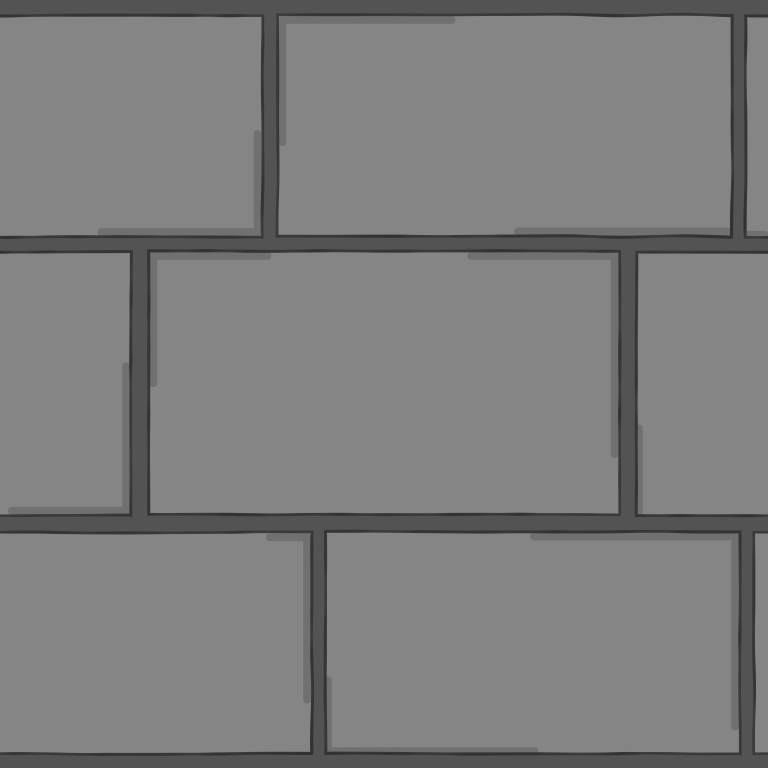
Write a WebGL 1 fragment shader that draws this texture.

```glsl
precision highp float;
// Grey block wall: three offset courses of inked blocks with marker shading at some corners.

uniform vec2 u_resolution;

const float TILE = 768.0;          // design units across the canvas
const int BLOCKS = 6;              // two per course, three courses
const float LINE_HALF = 1.45;      // half width of the ink outline
const float STROKE_RADIUS = 4.0;   // half width of a shading stroke
const float STROKE_INSET = 4.8;    // stroke centre, measured from the outline
const float THIN_INSET = 2.2;      // same, for strokes tucked under the outline
const float WOBBLE_MIN = 0.5;      // hand-drawn drift of the edges
const float WOBBLE_MAX = 1.5;
const vec3 FACE = vec3(0.522);
const vec3 MORTAR = vec3(0.325);
const vec3 SHADE = vec3(0.440);
const vec3 INK = vec3(0.195);
const vec3 INK_FADED = vec3(0.235);

// box: left, top, right, bottom.
// across, down: stroke reach from corners top-left, top-right, bottom-left, bottom-right.
struct Block {
  vec4 box;
  vec4 across;
  vec4 down;
};

Block blockAt(int i) {
  if (i == 0) return Block(vec4(-22.5, 15.5, 262.5, 237.0), vec4(0, 0, 23, 165), vec4(0, 0, 0, 107));
  if (i == 1) return Block(vec4(277.5, 15.0, 732.0, 236.5), vec4(178, 0, 0, 218), vec4(131, 0, 0, 0));
  if (i == 2) return Block(vec4(-131.5, 252.0, 131.0, 515.5), vec4(0, 0, 0, 123), vec4(0, 0, 91, 153));
  if (i == 3) return Block(vec4(148.5, 251.0, 619.5, 514.5), vec4(123, 152, 0, 0), vec4(136, 207, 0, 0));
  if (i == 4) return Block(vec4(-14.0, 532.5, 312.0, 754.0), vec4(0, 46, 0, 0), vec4(0, 171, 0, 0));
  return Block(vec4(325.5, 531.5, 740.0, 753.5), vec4(0, 210, 213, 0), vec4(0, 199, 77, 0));
}

float hash(float n) {
  return fract(sin(n * 12.9898) * 43758.547);
}

float noise(float x) {
  float f = fract(x);
  return mix(hash(floor(x)), hash(floor(x) + 1.0), f * f * (3.0 - 2.0 * f));
}

float coverage(float d, float pixel) {
  return clamp(0.5 - d / pixel, 0.0, 1.0);
}

// Round-ended stroke along x, from the corner to the given reach
float strokeDistance(vec2 p, float reach, float inset) {
  float along = clamp(p.x, inset, max(inset, reach - STROKE_RADIUS));
  float d = length(p - vec2(along, inset)) - STROKE_RADIUS;
  return reach > 0.0 ? d : TILE;
}

// Nearest shading stroke over the four corners of a block
float shadeDistance(vec2 q, vec2 halfSize, Block b) {
  float d = TILE;
  for (int c = 0; c < 4; c++) {
    float side = (c == 1 || c == 3) ? 1.0 : -1.0;
    float level = c < 2 ? -1.0 : 1.0;
    float inset = c == 2 ? THIN_INSET : STROKE_INSET;
    vec2 inward = halfSize - vec2(side, level) * q;
    d = min(d, strokeDistance(inward, b.across[c], inset));
    d = min(d, strokeDistance(inward.yx, b.down[c], inset));
  }
  return d;
}

void main() {
  vec2 p = gl_FragCoord.xy / u_resolution * TILE;
  p.y = TILE - p.y;
  float pixel = TILE / min(u_resolution.x, u_resolution.y);
  vec3 color = MORTAR;

  for (int i = 0; i < BLOCKS; i++) {
    Block b = blockAt(i);
    float seed = float(i) * 37.0;
    vec2 halfSize = 0.5 * (b.box.zw - b.box.xy);

    // Position from the block centre, wrapped around the tile
    vec2 q = mod(p - 0.5 * (b.box.xy + b.box.zw) + 0.5 * TILE, TILE) - 0.5 * TILE;

    // Slightly uneven edges
    float wobble = mix(WOBBLE_MIN, WOBBLE_MAX, hash(seed + 3.0));
    vec2 edge = q + wobble * (vec2(noise(q.y * 0.021 + seed + 50.0),
                                   noise(q.x * 0.017 + seed + 90.0)) - 0.5);
    vec2 outside = abs(edge) - halfSize;
    float d = max(outside.x, outside.y);

    // Face and corner shading
    float face = coverage(d, pixel);
    color = mix(color, FACE, face);
    color = mix(color, SHADE, face * coverage(shadeDistance(q, halfSize, b), pixel));

    // Ink outline with uneven pressure
    float pressure = noise((q.x + q.y) * 0.045 + seed + 130.0);
    float ink = coverage(abs(d) - LINE_HALF - 0.35 * (pressure - 0.5), pixel);
    color = mix(color, mix(INK_FADED, INK, pressure), ink);
  }

  gl_FragColor = vec4(color, 1.0);
}
```
